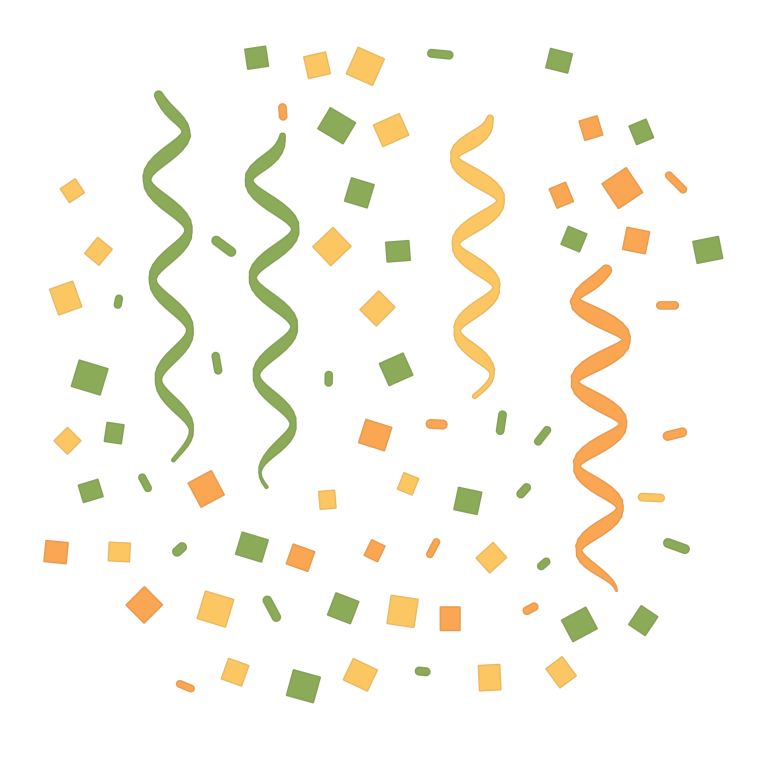
A WebGL 2 fragment shader for this pattern:

```glsl
#version 300 es
precision highp float;

uniform vec2 u_resolution;
out vec4 outColor;

const float TAU = 6.2831853;
const vec3 PAPER = vec3(1.0);
const vec3 GREEN = vec3(0.55, 0.67, 0.35);
const vec3 YELLOW = vec3(0.99, 0.78, 0.39);
const vec3 ORANGE = vec3(0.98, 0.65, 0.32);
const float CELL = 0.08;
const int SEGMENTS = 72;

struct Streamer {
  vec2 top;
  vec2 run;      // drift across and fall from top to tail
  float swing, phase, turns, width;
  vec3 color;
};

const Streamer STREAMERS[4] = Streamer[4](
  Streamer(vec2(0.214, 0.876), vec2(0.017, -0.475), 0.029, -0.6, 3.64, 0.0105, GREEN),
  Streamer(vec2(0.354, 0.823), vec2(0.006, -0.457), 0.032, -4.45, 3.6, 0.0105, GREEN),
  Streamer(vec2(0.624, 0.846), vec2(-0.006, -0.362), 0.033, -4.4, 3.2, 0.0120, YELLOW),
  Streamer(vec2(0.782, 0.648), vec2(-0.003, -0.417), 0.037, -3.6, 3.8, 0.0125, ORANGE)
);

vec4 hash4(vec2 cell) {
  vec3 q = fract(cell.xyx * vec3(0.1031, 0.1030, 0.0973));
  q += dot(q, q.yzx + 33.33);
  vec4 r = vec4(q, q.x + q.y);
  return fract((r.xxyz + r.yzzw) * r.zywx * 7.13);
}

float boxDistance(vec2 p, vec2 halfSize) {
  vec2 d = abs(p) - halfSize;
  return length(max(d, 0.0)) + min(max(d.x, d.y), 0.0);
}

float streamerBounds(vec2 p, Streamer s) {
  return boxDistance(p - s.top - 0.5 * s.run, vec2(s.swing, 0.5 * abs(s.run.y)));
}

// Centre line in xy, half width in z
vec3 ribbonPoint(Streamer s, float t) {
  float angle = s.phase + TAU * s.turns * t;
  float swing = s.swing * mix(1.0, 0.65, t) * mix(0.45, 1.0, smoothstep(0.0, 0.12, t));
  float width = mix(0.0055, s.width, abs(cos(angle))) * mix(1.0, 0.75, t);
  width *= mix(0.65, 1.0, smoothstep(0.0, 0.1, t)) * mix(1.0, 0.4, smoothstep(0.85, 1.0, t));
  return vec3(s.top + s.run * t + vec2(swing * sin(angle), 0.0), width);
}

float streamerDistance(vec2 p, Streamer s) {
  float nearest = 1.0;
  vec3 a = ribbonPoint(s, 0.0);
  for (int i = 1; i <= SEGMENTS; i++) {
    vec3 b = ribbonPoint(s, float(i) / float(SEGMENTS));
    vec2 ab = b.xy - a.xy;
    float h = clamp(dot(p - a.xy, ab) / dot(ab, ab), 0.0, 1.0);
    nearest = min(nearest, length(p - a.xy - ab * h) - mix(a.z, b.z, h));
    a = b;
  }
  return nearest;
}

// Flat fill with a slightly deeper rim
vec3 paint(vec3 base, vec3 color, float d, float pixel) {
  vec3 ink = color * mix(0.9, 1.0, smoothstep(0.0, 0.003, -d));
  return mix(base, ink, 1.0 - smoothstep(-0.75 * pixel, 0.75 * pixel, d));
}

vec3 pickColor(float pick, float greenShare, float yellowShare) {
  if (pick < greenShare) return GREEN;
  return pick < greenShare + yellowShare ? YELLOW : ORANGE;
}

vec3 paintPiece(vec3 base, vec2 p, vec2 cell, float shift, float pixel) {
  vec4 place = hash4(cell + 17.0);
  vec4 look = hash4(cell + 71.0);
  vec2 center = (cell + vec2(0.5 + shift, 0.5) + 0.36 * (place.xy - 0.5)) * CELL;

  // Keep to a rounded field and clear of the streamers
  vec2 fromMiddle = center - 0.5;
  if (length(fromMiddle) > 0.485 || max(abs(fromMiddle.x), abs(fromMiddle.y)) > 0.43) return base;
  float room = 1.0;
  for (int i = 0; i < 4; i++) room = min(room, streamerBounds(center, STREAMERS[i]));
  if (room < 0.026) return base;

  float angle = TAU * place.z;
  vec2 q = mat2(cos(angle), sin(angle), -sin(angle), cos(angle)) * (p - center);
  bool isPill = room < 0.04 || mod(cell.x + 2.0 * cell.y, 4.0) < 0.5;
  if (isPill) {
    q.x -= clamp(q.x, -1.0, 1.0) * 0.0 + clamp(q.x, -mix(0.004, 0.013, look.x), mix(0.004, 0.013, look.x));
    return paint(base, pickColor(look.z, 0.45, 0.1), length(q) - mix(0.005, 0.0065, look.y), pixel);
  }
  vec2 halfSize = mix(0.012, 0.0205, look.x) * vec2(1.0, mix(0.84, 1.0, look.y));
  float d = boxDistance(q, halfSize - 0.0015) - 0.0015;
  return paint(base, pickColor(look.z, 0.39, 0.37), d, pixel);
}

void main() {
  float side = min(u_resolution.x, u_resolution.y);
  float pixel = 1.0 / side;
  vec2 p = (gl_FragCoord.xy - 0.5 * u_resolution) * pixel + 0.5;
  vec3 color = PAPER;

  // Confetti on staggered rows
  for (int j = -1; j <= 1; j++) {
    float row = floor(p.y / CELL) + float(j);
    float shift = 0.5 * mod(row, 2.0);
    for (int i = -1; i <= 1; i++) {
      float column = floor(p.x / CELL - shift) + float(i);
      color = paintPiece(color, p, vec2(column, row), shift, pixel);
    }
  }

  // Curled streamers
  for (int i = 0; i < 4; i++) {
    Streamer s = STREAMERS[i];
    if (streamerBounds(p, s) < 0.03) color = paint(color, s.color, streamerDistance(p, s), pixel);
  }
  outColor = vec4(color, 1.0);
}
```
